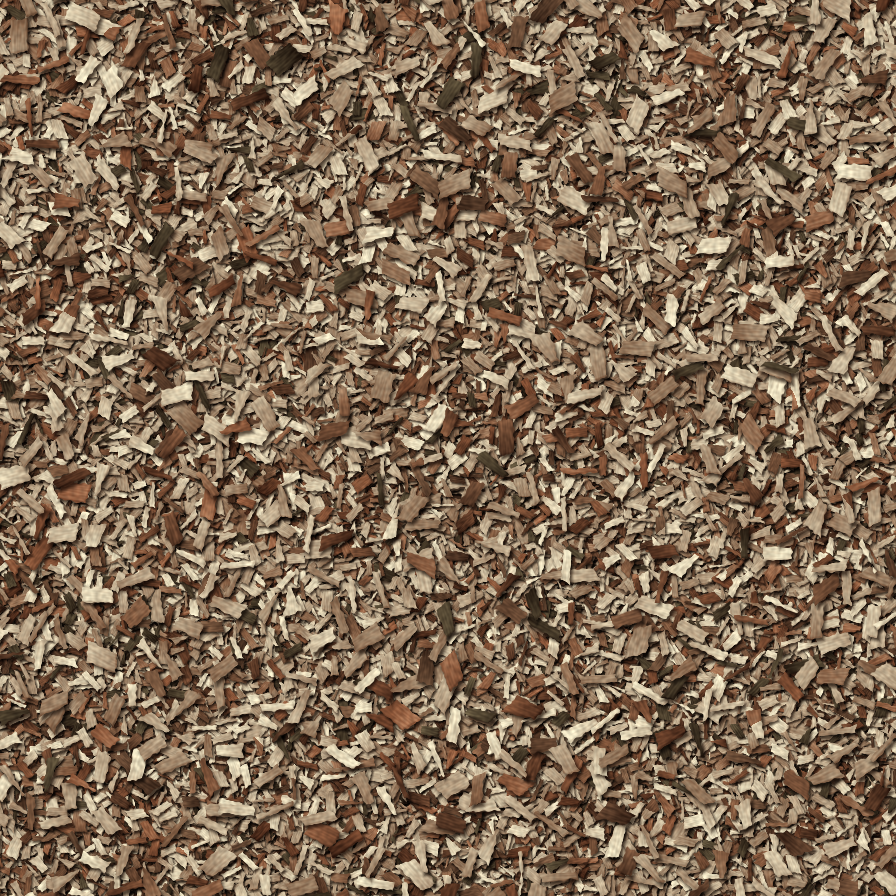
A WebGL 2 fragment shader for this texture:

```glsl
#version 300 es
precision highp float;

uniform vec2 u_resolution;
out vec4 fragColor;

const int LAYERS = 14;
const float COARSE_CELLS = 31.0;         // cells across the canvas, largest chips
const float FINE_CELLS = 76.0;           // cells across the canvas, smallest chips
const float COARSE_DENSITY = 0.42;
const float FINE_DENSITY = 0.95;
const float PALE_SHARE = 0.68;
const float GREY_SHARE = 0.05;
const float PATCHINESS = 0.22;
const float GRAIN_CONTRAST = 0.16;
const float SPECKLE_CONTRAST = 0.20;
const float SHADOW_STRENGTH = 0.66;
const float SHADOW_SOFTNESS = 0.20;
const vec2 SHADOW_OFFSET = vec2(0.08, -0.11);
const vec3 DARK_WOOD = vec3(0.13, 0.07, 0.04);
const vec3 MID_WOOD = vec3(0.50, 0.37, 0.27);
const vec3 PALE_WOOD = vec3(0.84, 0.78, 0.66);
const vec3 BARK_TINT = vec3(1.09, 0.90, 0.81);
const vec3 GREY_TINT = vec3(0.84, 0.99, 0.98);

vec4 hash4(vec3 p) {
    vec4 q = fract(p.xyzx * vec4(0.1031, 0.1030, 0.0973, 0.1099));
    q += dot(q, q.wzxy + 33.33);
    return fract((q.xxyz + q.yzzw) * q.zywx);
}

vec2 gradientAt(vec2 cell) {
    vec3 q = fract(cell.xyx * vec3(0.1031, 0.1030, 0.0973));
    q += dot(q, q.yzx + 33.33);
    float angle = 6.2832 * fract((q.x + q.y) * q.z);
    return vec2(cos(angle), sin(angle));
}

float gradientNoise(vec2 p) {
    vec2 i = floor(p), f = p - i;
    vec2 u = f * f * f * (f * (f * 6.0 - 15.0) + 10.0);
    vec2 e = vec2(0.0, 1.0);
    float low = mix(dot(gradientAt(i), f), dot(gradientAt(i + e.yx), f - e.yx), u.x);
    float high = mix(dot(gradientAt(i + e), f - e), dot(gradientAt(i + e.yy), f - e.yy), u.x);
    return mix(low, high, u.y);
}

vec3 woodRamp(float tone) {
    tone = clamp(tone, 0.0, 1.16);
    return tone < 0.5 ? mix(DARK_WOOD, MID_WOOD, tone * 2.0)
                      : mix(MID_WOOD, PALE_WOOD, tone * 2.0 - 1.0);
}

// Tapered plank with slanted ends, long axis along x
float chipDistance(vec2 p, vec2 halfSize, float taper, float skew) {
    p.x += skew * p.y;
    float width = halfSize.y * (1.0 - taper * (0.5 + 0.5 * p.x / halfSize.x));
    return max(abs(p.x) - halfSize.x, abs(p.y) - width);
}

// Paints one chip and its cast shadow over the colour below
void paintChip(inout vec3 color, vec2 p, vec3 id, vec4 place, float pixel, float patchTone) {
    vec4 shape = hash4(id + 71.3);
    vec4 look = hash4(id + 139.7);
    float angle = 6.2832 * place.w;
    mat2 turn = mat2(cos(angle), -sin(angle), sin(angle), cos(angle));
    vec2 local = turn * p;
    vec2 offset = turn * SHADOW_OFFSET;

    float halfLength = mix(0.72, 0.42, mix(shape.x, shape.y, 0.5));
    vec2 halfSize = halfLength * vec2(1.0, mix(0.14, 0.68, shape.x));
    float taper = 0.95 * shape.z * shape.z;
    float skew = 1.1 * (shape.w - 0.5);

    float shadow = chipDistance(local - offset, halfSize, taper, skew);
    shadow = 1.0 - smoothstep(-0.5 * SHADOW_SOFTNESS, 0.6 * SHADOW_SOFTNESS, shadow);
    shadow *= 1.0 - smoothstep(0.85, 1.0, length(p));
    color *= 1.0 - SHADOW_STRENGTH * shadow * vec3(0.94, 1.0, 1.04);

    vec2 seed = look.xy * 90.0;
    float d = chipDistance(local, halfSize, taper, skew);
    d += 0.09 * gradientNoise(local * vec2(4.0, 6.0) + seed);
    float cover = 1.0 - smoothstep(-0.6 * pixel, 0.6 * pixel, d);
    if (cover <= 0.0) return;

    // Pale heartwood, reddish bark or weathered grey
    float kind = look.z + patchTone;
    float tone = mix(0.60, 1.10, look.w);
    vec3 tint = vec3(1.0);
    if (kind > PALE_SHARE) {
        tone = mix(0.20, 0.62, look.w);
        tint = mix(vec3(1.0), BARK_TINT, look.x);
    }
    if (look.y < GREY_SHARE) {
        tone = mix(0.15, 0.36, look.w);
        tint = GREY_TINT;
    }

    // Fibres, tilt and the shaded side away from the light
    tone += GRAIN_CONTRAST * gradientNoise(local * vec2(2.5, 12.0) + seed.yx);
    tone += 0.28 * (shape.y - 0.5) * local.x / halfSize.x;
    float side = chipDistance(local + 0.45 * offset, halfSize, taper, skew);
    tone -= 0.18 * look.x * smoothstep(-0.05, 0.05, side);
    color = mix(color, woodRamp(tone) * tint, cover);
}

void main() {
    float span = min(u_resolution.x, u_resolution.y);
    vec2 uv = gl_FragCoord.xy / span;
    float patchTone = PATCHINESS * (gradientNoise(uv * 6.0 + 3.7) + 0.5 * gradientNoise(uv * 15.0));
    vec3 color = woodRamp(0.16);

    // Overlapping layers, lowest first
    for (int k = 0; k < LAYERS; k++) {
        float layer = float(k);
        float fineness = fract(layer * 0.618);
        float cells = mix(COARSE_CELLS, FINE_CELLS, fineness);
        float density = mix(COARSE_DENSITY, FINE_DENSITY, sqrt(fineness));
        vec2 grid = uv * cells + layer * vec2(3.37, 5.71);
        for (int n = 0; n < 9; n++) {
            vec2 cell = floor(grid) + vec2(n % 3 - 1, n / 3 - 1);
            vec3 id = vec3(cell, layer * 17.0 + 5.0);
            vec4 place = hash4(id);
            vec2 p = grid - cell - place.xy;
            if (place.z > density || dot(p, p) > 1.0) continue;
            paintChip(color, p, id, place, cells / span, patchTone);
        }
    }

    color *= 1.0 + SPECKLE_CONTRAST * gradientNoise(uv * 190.0);
    fragColor = vec4(clamp(color, 0.0, 1.0), 1.0);
}
```
